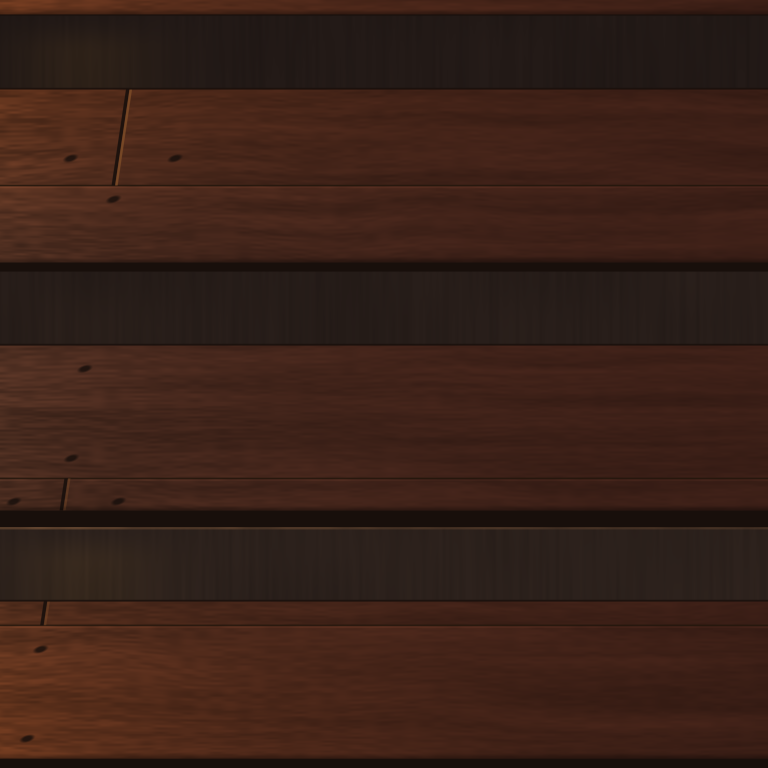
Write a Shadertoy shader that draws this texture.

```glsl
const float ROWS = 3.0;
const float ROW_START = 0.0195;    // top of the first metal strip
const float METAL_HEIGHT = 0.096;
const float LIP_START = 0.3223;    // shadow under the planks, first row
const float LIP_STEP = 0.0103;     // the shadow grows on each lower row
const float SLANT = 0.15;
const float NAIL_SPREAD = 0.068;
const vec3 SEAMS = vec3(0.222, 0.270, 0.128);   // plank seam in each row
const vec3 JOINTS = vec3(0.160, 0.086, 0.060);  // end joint in each row
const vec3 WOOD_DARK = vec3(0.225, 0.115, 0.085);
const vec3 WOOD_DULL = vec3(0.295, 0.175, 0.125);
const vec3 WOOD_WARM = vec3(0.395, 0.205, 0.110);
const vec3 METAL_DARK = vec3(0.125, 0.092, 0.082);
const vec3 METAL_LIGHT = vec3(0.170, 0.128, 0.108);
const vec3 METAL_GLOW = vec3(0.055, 0.038, 0.008);
const vec3 SHADOW = vec3(0.095, 0.060, 0.045);
const vec3 SEAM_COLOR = vec3(0.130, 0.085, 0.045);
const vec3 BEVEL = vec3(0.480, 0.290, 0.150);
const vec3 RIM = vec3(0.370, 0.260, 0.180);

float hash(vec2 p) {
    return fract(sin(dot(p, vec2(127.1, 311.7))) * 43758.5453);
}

float noise(vec2 p) {
    vec2 i = floor(p), f = fract(p);
    f = f * f * (3.0 - 2.0 * f);
    return mix(mix(hash(i), hash(i + vec2(1, 0)), f.x),
               mix(hash(i + vec2(0, 1)), hash(i + vec2(1, 1)), f.x), f.y);
}

// Coverage of the inside of a signed distance
float fill(float d) {
    float soft = 0.75 / iResolution.y;
    return 1.0 - smoothstep(-soft, soft, d);
}

float stroke(float d, float halfWidth) {
    return fill(abs(d) - halfWidth);
}

vec3 metal(vec2 p, float row, float v) {
    float brush = noise(vec2(p.x * 230.0, p.y * 9.0)) - 0.5;
    float cloud = noise(p * vec2(9.0, 14.0)) - 0.5;
    vec3 color = mix(METAL_DARK, METAL_LIGHT, 0.15 + row * 0.38);
    float glow = exp(-pow((p.x - 0.11) / 0.09, 2.0)) * (row == 1.0 ? 0.1 : 0.8);
    color += METAL_GLOW * glow * smoothstep(0.0, 0.05, v);
    return color * (1.0 + 0.11 * brush + 0.10 * cloud);
}

vec3 wood(vec2 p, float plank) {
    float warmth = smoothstep(0.12, 0.46, abs(p.y - 0.5));
    vec3 lit = mix(WOOD_DULL, WOOD_WARM, warmth);
    vec3 color = mix(WOOD_DARK, lit, exp(-2.6 * p.x));

    // Wavy long grain with short fibres that fade to the right
    vec2 q = p + vec2(plank * 7.3, 0.012 * noise(p * vec2(7.0, 14.0) + plank));
    float grain = noise(q * vec2(3.0, 55.0)) + 0.6 * noise(q * vec2(6.0, 150.0)) - 0.8;
    float fibre = noise(q * vec2(55.0, 330.0)) - 0.5;
    float tint = hash(vec2(plank, 4.0)) - 0.5;
    return color * (1.0 + 0.20 * grain + 0.07 * tint
                    + fibre * mix(0.08, 0.28, exp(-3.0 * p.x)));
}

float nail(vec2 d) {
    d.y += 0.25 * d.x;
    float r = length(d * vec2(0.5, 1.0));
    return 0.85 * (1.0 - smoothstep(0.0022, 0.0058, r));
}

void mainImage(out vec4 fragColor, in vec2 fragCoord) {
    vec2 p = fragCoord / iResolution.xy;
    p.y = 1.0 - p.y;
    float s = (p.y - ROW_START) * ROWS;
    float row = floor(s);
    float v = fract(s) / ROWS;
    int i = clamp(int(row), 0, 2);
    float seam = SEAMS[i];
    float lip = LIP_START - LIP_STEP * row;

    // Planks and the seam between them
    float lower = step(seam, v);
    vec3 color = wood(p, row * 2.0 + lower);
    color *= 1.0 + 0.18 * stroke(v - seam - 0.0025, 0.001);
    color = mix(color, SEAM_COLOR, 0.85 * stroke(v - seam, 0.0009));

    // Slanted end joint with a lit bevel
    bool odd = i == 1;
    vec2 cut = odd ? vec2(seam, lip) : vec2(METAL_HEIGHT, seam);
    vec2 whole = odd ? vec2(METAL_HEIGHT, seam) : vec2(seam, lip);
    float middle = 0.5 * (cut.x + cut.y);
    float height = cut.y - cut.x;
    float jointX = JOINTS[i] - SLANT * (v - middle);
    float inCut = fill(max(cut.x - v, v - cut.y));
    float strength = mix(0.45, 0.9, smoothstep(0.05, 0.12, height));
    color = mix(color, SHADOW, inCut * 0.9 * stroke(p.x - jointX + 0.003, 0.0023));
    color = mix(color, BEVEL, inCut * strength * stroke(p.x - jointX - 0.001, 0.0016));

    // Nails beside the joint and along its line on the whole plank
    for (int k = 0; k < 2; k++) {
        float side = float(k);
        float nailV = mix(cut.x, cut.y, 0.72);
        float nailX = JOINTS[i] + NAIL_SPREAD * (2.0 * side - 1.0);
        float pairOn = step(0.037, height);
        color = mix(color, SHADOW, pairOn * nail(vec2(p.x - nailX, v - nailV)));

        nailV = mix(whole.x, whole.y, mix(0.18, 0.85, side));
        nailX = JOINTS[i] - SLANT * (nailV - middle);
        float lineOn = max(1.0 - side, step(0.15, whole.y - whole.x));
        color = mix(color, SHADOW, lineOn * nail(vec2(p.x - nailX, v - nailV)));
    }

    // Shadowed lip, metal strip and its outlines
    color *= 1.0 - 0.3 * smoothstep(lip - 0.008, lip, v);
    color = mix(color, SHADOW, fill(lip - v));
    color = mix(color, metal(p, max(row, 0.0), v), fill(v - METAL_HEIGHT));
    color = mix(color, SHADOW, 0.85 * stroke(v - METAL_HEIGHT, 0.0012));
    color = mix(color, SHADOW, 0.7 * fill(v - 0.0012));

    // Worn bright rim on the last strip
    float wear = mix(0.35, 1.0, exp(-2.0 * p.x)) * (0.75 + 0.4 * noise(p * vec2(40.0, 3.0)));
    color = mix(color, RIM, step(1.5, row) * wear * stroke(v - 0.0015, 0.0017));

    fragColor = vec4(color, 1.0);
}
```
